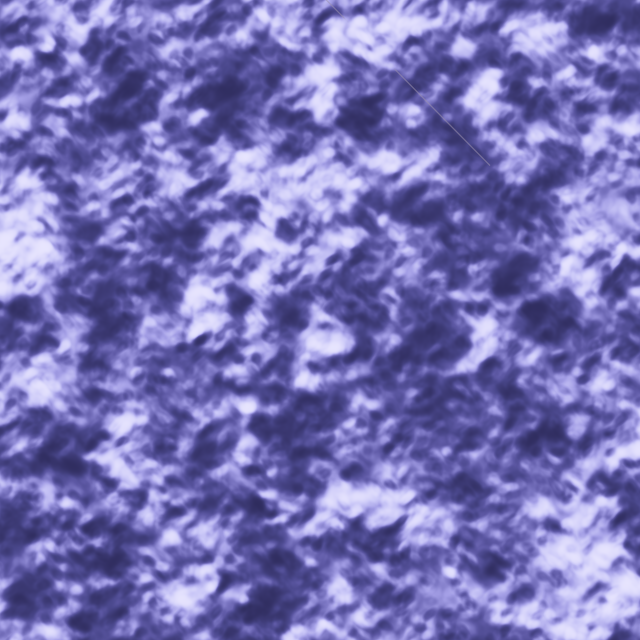
This texture is drawn by a Shadertoy shader. Its source:

```glsl
// Rough violet plaster: crumbly clumps and fine grains lit from above.
#define CLUMP_FREQ 7.0      // largest clumps across the canvas
#define LACUNARITY 2.13     // size ratio between layers
#define GRAIN_STRETCH 1.3   // elongation of single grains
#define LIGHT_DIR vec2(-0.3, 0.95)
#define LIGHT_STEP 0.012    // reach of the relief shading
#define HEIGHT_SHARE 0.85   // brightness taken from height
#define RELIEF_SHARE 0.8    // brightness taken from slope
#define CONTRAST 0.82
#define MID_TONE 3.7        // mean position on the colour ramp
#define TONE_RANGE 3.15     // farthest reach along the ramp
#define HAIR_WIDTH 0.002

const vec3 RAMP[8] = vec3[8](
    vec3(0.13, 0.12, 0.28), vec3(0.22, 0.21, 0.43),
    vec3(0.29, 0.28, 0.55), vec3(0.37, 0.35, 0.65),
    vec3(0.49, 0.47, 0.77), vec3(0.64, 0.62, 0.90),
    vec3(0.79, 0.78, 0.97), vec3(0.93, 0.92, 1.00));

vec4 hash42(vec2 p) {
    vec4 q = fract(p.xyxy * vec4(0.1031, 0.1030, 0.0973, 0.1099));
    q += dot(q, q.wzxy + 33.33);
    return fract((q.xxyz + q.yzzw) * q.zywx);
}

// Cellular noise: one randomly turned, raised or sunken grain per cell
float grains(vec2 p) {
    vec2 cell = floor(p);
    float sum = 0.0;
    for (int y = -1; y <= 1; y++)
    for (int x = -1; x <= 1; x++) {
        vec2 id = cell + vec2(x, y);
        vec4 rnd = hash42(id + 71.0);
        vec2 d = p - id - rnd.xy;
        float c = cos(rnd.z * 3.1416), s = sin(rnd.z * 3.1416);
        d = vec2(c * d.x + s * d.y, c * d.y - s * d.x);
        float r = length(d * vec2(1.0, GRAIN_STRETCH));
        sum += (2.0 * rnd.w - 1.0) * (1.0 - smoothstep(0.35, 0.97, r));
    }
    return sum;
}

// Layers from clumps to grit; raised parts are slightly rougher
float surfaceHeight(vec2 p) {
    const vec4 weights = vec4(0.6, 1.0, 0.75, 0.32);
    const mat2 turn = mat2(0.8, 0.6, -0.6, 0.8);
    float h = 0.0;
    p *= CLUMP_FREQ;
    for (int i = 0; i < 4; i++) {
        float roughness = clamp(1.0 + 0.15 * h, 0.7, 1.3);
        h += weights[i] * roughness * grains(p);
        p = turn * p * LACUNARITY + 17.3;
    }
    return h;
}

// Layered sines break up the grain outlines
vec2 crumble(vec2 p) {
    p += 0.0040 * sin(p.yx * vec2(47.0, 41.0) + vec2(0.7, 2.1));
    p += 0.0013 * sin(p.yx * vec2(171.0, 153.0) + vec2(1.9, 0.4));
    return p;
}

vec3 rampColor(float t) {
    t = clamp(t, 0.0, 6.999);
    int i = int(t);
    return mix(RAMP[i], RAMP[i + 1], fract(t));
}

float segmentDistance(vec2 p, vec2 a, vec2 b) {
    vec2 ab = b - a;
    return length(p - a - ab * clamp(dot(p - a, ab) / dot(ab, ab), 0.0, 1.0));
}

void mainImage(out vec4 fragColor, in vec2 fragCoord) {
    vec2 uv = fragCoord / iResolution.y;

    // Height plus slope toward the light, softly limited at both ends
    float h = surfaceHeight(crumble(uv));
    float relief = h - surfaceHeight(crumble(uv + LIGHT_DIR * LIGHT_STEP));
    float tone = HEIGHT_SHARE * h + RELIEF_SHARE * relief;
    vec3 color = rampColor(MID_TONE + TONE_RANGE * tanh(CONTRAST * tone));

    // Thin pale fibre, partly buried under raised grains
    float hair = segmentDistance(uv, vec2(0.50, 1.01), vec2(0.765, 0.742));
    float cover = 1.0 - smoothstep(0.0, HAIR_WIDTH, hair);
    cover *= 1.0 - smoothstep(0.2, 0.7, h);
    color = mix(color, vec3(0.60, 0.56, 0.68), 0.55 * cover);

    fragColor = vec4(color, 1.0);
}
```
